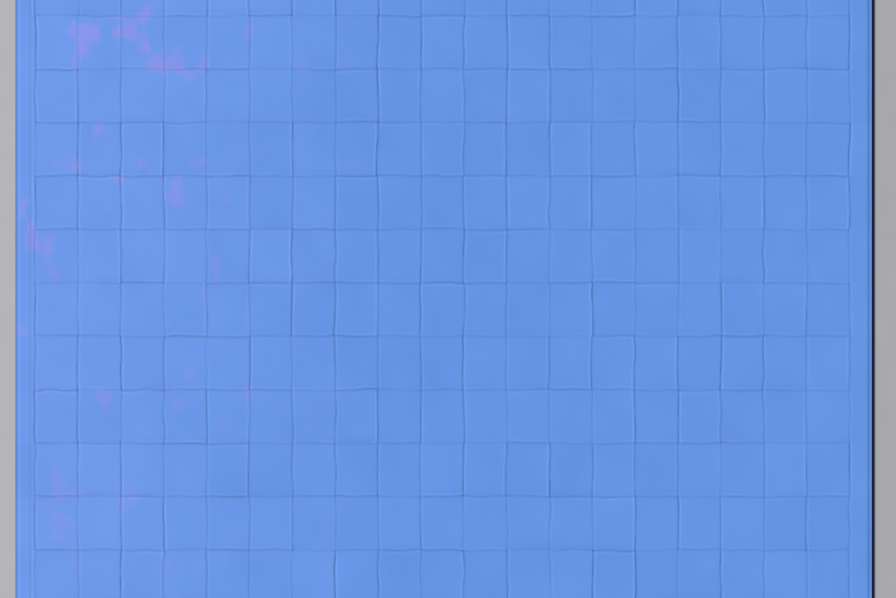
Reproduce this pattern procedurally as a WebGL 1 fragment shader.

```glsl
precision highp float;
// Blue painted panel with an embossed grid of uneven seams, between grey margins.

#define COLUMNS 19.0
#define PITCH vec2(0.07176, 0.08936)
#define GRID_ORIGIN vec2(0.0586, 0.0801)
#define PANEL_LEFT 0.0254
#define PANEL_RIGHT 1.459
#define SEAM_WIDTH 0.0018
#define SEAM_DEPTH 0.17
#define WOBBLE 0.0034
#define BLUE vec3(0.402, 0.583, 0.895)
#define PALE_BLUE vec3(0.435, 0.602, 0.918)
#define GREY vec3(0.71, 0.71, 0.725)
#define SHADOW vec3(0.10, 0.14, 0.21)

uniform vec2 u_resolution;

float hash(vec2 p) {
  vec3 q = fract(vec3(p.xyx) * 0.1031);
  q += dot(q, q.yzx + 33.33);
  return fract((q.x + q.y) * q.z);
}

float noise(vec2 p) {
  vec2 i = floor(p);
  vec2 f = fract(p);
  f = f * f * (3.0 - 2.0 * f);
  return mix(mix(hash(i), hash(i + vec2(1.0, 0.0)), f.x),
             mix(hash(i + vec2(0.0, 1.0)), hash(i + vec2(1.0, 1.0)), f.x), f.y);
}

float fbm(vec2 p) {
  float sum = 0.0;
  float gain = 0.5;
  for (int k = 0; k < 4; k++) {
    sum += gain * noise(p);
    p = p * 2.03 + 17.1;
    gain *= 0.5;
  }
  return sum;
}

float bump(float d, float width) {
  return exp(-d * d / (width * width));
}

// Dark groove with a lit lip beside it.
float groove(float d, float width, float side) {
  return 0.4 * bump(d - side * width * 2.0, width) - bump(d, width);
}

// Relief of one seam direction: x runs across the seam, y along it.
float seam(vec2 g, float pitch, float width, float seed) {
  float line = floor(g.x + 0.5);
  vec2 id = vec2(line + seed, floor(g.y) + 40.0);
  float bend = noise(vec2(line * 7.3 + seed, g.y * 2.7)) - 0.5;
  float shift = (hash(id) - 0.5) * 0.5;
  float d = (g.x - line) * pitch + (bend + shift) * WOBBLE;
  float side = hash(id + 51.0) > 0.28 ? 1.0 : -1.0;
  float wear = mix(0.55, 1.15, noise(vec2(line * 3.1 + seed, g.y * 5.0)));
  float strength = mix(0.3, 1.0, hash(id + 83.0)) * wear;
  return groove(d, width, side) * strength;
}

void main() {
  vec2 uv = gl_FragCoord.xy / u_resolution;
  vec2 p = uv * vec2(1.5, 1.0);
  float pixel = 1.0 / u_resolution.y;
  float width = max(SEAM_WIDTH, pixel * 0.65);
  vec2 g = (p - GRID_ORIGIN) / PITCH;

  // Paint: paler to the left, with broad mottling and faint tile tones
  float pale = 1.0 - smoothstep(0.05, 0.75, p.x + (fbm(p * 5.0) - 0.5) * 0.5);
  vec3 paint = mix(BLUE, PALE_BLUE, pale);
  paint += (fbm(p * vec2(22.0, 17.0)) - 0.47) * 0.025;
  paint += (hash(floor(g) + 19.0) - 0.5) * 0.009;

  // Small rosy stains, mostly at the upper left
  float stain = smoothstep(0.61, 0.77, fbm(p * vec2(24.0, 18.0) + 9.0));
  float stainArea = (1.0 - smoothstep(0.2, 0.75, p.x)) * mix(0.45, 1.0, p.y);
  paint += vec3(0.10, -0.015, 0.0) * stain * stainArea;

  // Tile seams, kept inside the plain side borders
  float soft = pixel / PITCH.x;
  float inside = smoothstep(-soft, soft, g.x) * smoothstep(-soft, soft, COLUMNS - g.x);
  float inColumns = step(-0.5, g.x) * step(g.x, COLUMNS + 0.5);
  float relief = seam(g, PITCH.x, width, 3.0) * inColumns;
  relief += seam(g.yx, PITCH.y, width * 1.1, 120.0) * 0.58 * inside;

  // Soft pillow shading along the rows
  float rowDistance = (g.y - floor(g.y + 0.5)) * PITCH.y;
  relief -= 0.12 * bump(rowDistance - 0.004, 0.008) * inside * noise(g * 1.7);

  // Folded edges of the panel
  relief += groove(p.x - PANEL_LEFT - 0.002, width * 1.3, 1.0) * 0.7;
  relief += groove(p.x - GRID_ORIGIN.x + 0.008, width, 1.0) * 0.25;
  relief -= 0.8 * bump(p.x - PANEL_RIGHT + 0.005, width * 1.5);
  paint *= 1.0 + SEAM_DEPTH * relief;

  // Grey margins and the dark gap on the right
  vec3 margin = GREY * mix(1.0, 0.93, step(0.75, p.x));
  margin += (fbm(p * 30.0) - 0.47) * 0.02;
  float gap = smoothstep(PANEL_RIGHT - pixel, PANEL_RIGHT + pixel, p.x)
            * (1.0 - smoothstep(PANEL_RIGHT + 0.003, PANEL_RIGHT + 0.008, p.x));
  margin = mix(margin, SHADOW, gap);
  float panel = smoothstep(PANEL_LEFT - pixel, PANEL_LEFT + pixel, p.x)
              * (1.0 - smoothstep(PANEL_RIGHT - pixel, PANEL_RIGHT + pixel, p.x));
  gl_FragColor = vec4(mix(margin, paint, panel), 1.0);
}
```
